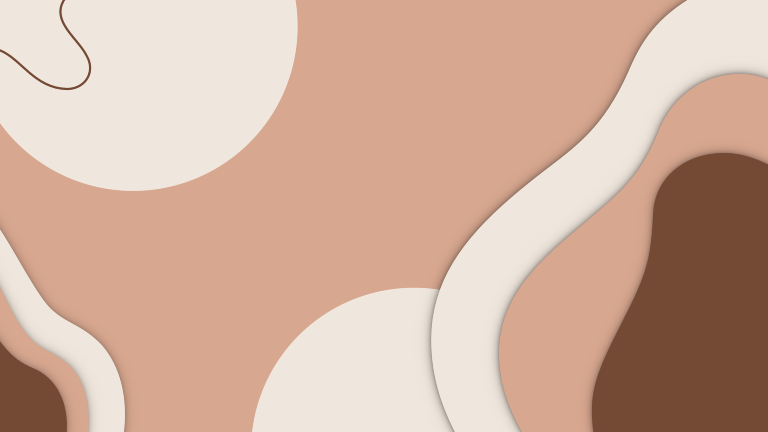
A WebGL 2 fragment shader for this background:

```glsl
#version 300 es
precision highp float;
// Paper-cut background: flat discs, a thin looping line and two corner stacks
// of wavy sheets. Each sheet edge is a chain of cubic curves turned into a
// signed distance, which drives both its smooth fill and its soft shadow.
uniform vec2 u_resolution;
out vec4 fragColor;

const vec3 TAN = vec3(0.847, 0.655, 0.561);
const vec3 CREAM = vec3(0.937, 0.902, 0.867);
const vec3 BROWN = vec3(0.459, 0.290, 0.204);
const vec3 SHADE = vec3(0.16, 0.13, 0.11);
const int STEPS = 18;
const float RIGHT = 1.0;
const float LEFT = -1.0;

// Walks along an edge, keeping the nearest distance to point p and the
// parity of crossings of a horizontal ray from p toward the given side.
struct Pen { vec2 p; vec2 at; float side; float dist; float parity; };

Pen startPen(vec2 p, vec2 at, float side) {
  return Pen(p, at, side, 1e3, 1.0);
}

vec2 bezier(vec2 a, vec2 b, vec2 c, vec2 d, float t) {
  float s = 1.0 - t;
  return s * s * s * a + 3.0 * s * t * (s * b + t * c) + t * t * t * d;
}

void lineTo(inout Pen pen, vec2 end) {
  vec2 e = end - pen.at;
  vec2 w = pen.p - pen.at;
  pen.dist = min(pen.dist, length(w - e * clamp(dot(w, e) / dot(e, e), 0.0, 1.0)));
  if ((pen.at.y > pen.p.y) != (end.y > pen.p.y)) {
    float crossX = pen.at.x + e.x * w.y / e.y;
    if ((crossX - pen.p.x) * pen.side > 0.0) pen.parity = -pen.parity;
  }
  pen.at = end;
}

void curveTo(inout Pen pen, vec2 b, vec2 c, vec2 d) {
  vec2 a = pen.at;
  for (int i = 1; i <= STEPS; i++) {
    lineTo(pen, bezier(a, b, c, d, float(i) / float(STEPS)));
  }
}

float signedDistance(Pen pen) { return pen.dist * pen.parity; }

float coverage(float d, float pixel) { return smoothstep(0.6, -0.6, d / pixel); }

vec3 flatShape(vec3 under, vec3 fill, float d, float pixel) {
  return mix(under, fill, coverage(d, pixel));
}

vec3 sheet(vec3 under, vec3 fill, float d, float shadow, float pixel) {
  float fade = shadow * exp(-max(d, 0.0) / 0.008);
  return flatShape(mix(under, SHADE, fade), fill, d, pixel);
}

// Right stack, outermost sheet first
float rightOuter(vec2 p) {
  Pen e = startPen(p, vec2(1.632, 1.023), LEFT);
  curveTo(e, vec2(1.516, 0.965), vec2(1.481, 0.896), vec2(1.454, 0.833));
  curveTo(e, vec2(1.389, 0.688), vec2(1.319, 0.653), vec2(1.227, 0.579));
  curveTo(e, vec2(1.088, 0.468), vec2(0.998, 0.363), vec2(0.998, 0.213));
  curveTo(e, vec2(0.998, 0.109), vec2(1.035, 0.028), vec2(1.076, -0.042));
  return signedDistance(e);
}

float rightMiddle(vec2 p) {
  Pen e = startPen(p, vec2(1.829, 0.787), LEFT);
  curveTo(e, vec2(1.794, 0.815), vec2(1.752, 0.829), vec2(1.713, 0.829));
  curveTo(e, vec2(1.620, 0.829), vec2(1.556, 0.769), vec2(1.528, 0.706));
  curveTo(e, vec2(1.481, 0.583), vec2(1.424, 0.546), vec2(1.345, 0.477));
  curveTo(e, vec2(1.238, 0.389), vec2(1.155, 0.306), vec2(1.155, 0.183));
  curveTo(e, vec2(1.155, 0.102), vec2(1.185, 0.032), vec2(1.234, -0.042));
  return signedDistance(e);
}

float rightInner(vec2 p) {
  Pen e = startPen(p, vec2(1.829, 0.588), LEFT);
  curveTo(e, vec2(1.778, 0.625), vec2(1.725, 0.646), vec2(1.676, 0.646));
  curveTo(e, vec2(1.579, 0.646), vec2(1.516, 0.583), vec2(1.512, 0.509));
  curveTo(e, vec2(1.507, 0.410), vec2(1.500, 0.375), vec2(1.454, 0.282));
  curveTo(e, vec2(1.400, 0.176), vec2(1.370, 0.120), vec2(1.370, 0.051));
  curveTo(e, vec2(1.370, 0.016), vec2(1.375, -0.019), vec2(1.384, -0.042));
  return signedDistance(e);
}

// Left stack, outermost sheet first
float leftOuter(vec2 p) {
  Pen e = startPen(p, vec2(-0.035, 0.519), RIGHT);
  curveTo(e, vec2(0.023, 0.444), vec2(0.058, 0.363), vec2(0.104, 0.301));
  curveTo(e, vec2(0.144, 0.250), vec2(0.185, 0.255), vec2(0.236, 0.201));
  curveTo(e, vec2(0.282, 0.148), vec2(0.303, 0.063), vec2(0.280, -0.042));
  return signedDistance(e);
}

float leftMiddle(vec2 p) {
  Pen e = startPen(p, vec2(-0.028, 0.384), RIGHT);
  curveTo(e, vec2(0.019, 0.306), vec2(0.032, 0.255), vec2(0.074, 0.213));
  curveTo(e, vec2(0.104, 0.185), vec2(0.127, 0.185), vec2(0.162, 0.153));
  curveTo(e, vec2(0.204, 0.111), vec2(0.213, 0.039), vec2(0.199, -0.042));
  return signedDistance(e);
}

float leftInner(vec2 p) {
  Pen e = startPen(p, vec2(-0.028, 0.250), RIGHT);
  curveTo(e, vec2(0.012, 0.190), vec2(0.032, 0.167), vec2(0.076, 0.148));
  curveTo(e, vec2(0.134, 0.125), vec2(0.171, 0.056), vec2(0.148, -0.042));
  return signedDistance(e);
}

float loopLine(vec2 p, float halfWidth) {
  Pen e = startPen(p, vec2(-0.023, 0.889), RIGHT);
  curveTo(e, vec2(0.042, 0.884), vec2(0.069, 0.796), vec2(0.155, 0.794));
  curveTo(e, vec2(0.197, 0.794), vec2(0.222, 0.833), vec2(0.201, 0.870));
  curveTo(e, vec2(0.181, 0.912), vec2(0.111, 0.954), vec2(0.153, 1.007));
  return e.dist - halfWidth;
}

float disc(vec2 p, vec2 centre, float radius) { return length(p - centre) - radius; }

void main() {
  float pixel = 1.0 / u_resolution.y;
  vec2 p = gl_FragCoord.xy * pixel;
  vec3 col = TAN;
  col = flatShape(col, CREAM, disc(p, vec2(0.308, 0.939), 0.381), pixel);
  col = flatShape(col, CREAM, disc(p, vec2(0.958, -0.043), 0.377), pixel);
  col = flatShape(col, BROWN, loopLine(p, 0.0026), pixel);
  col = sheet(col, CREAM, rightOuter(p), 0.42, pixel);
  col = sheet(col, TAN, rightMiddle(p), 0.42, pixel);
  col = sheet(col, BROWN, rightInner(p), 0.35, pixel);
  col = sheet(col, CREAM, leftOuter(p), 0.28, pixel);
  col = sheet(col, TAN, leftMiddle(p), 0.28, pixel);
  col = sheet(col, BROWN, leftInner(p), 0.28, pixel);
  fragColor = vec4(col, 1.0);
}
```
